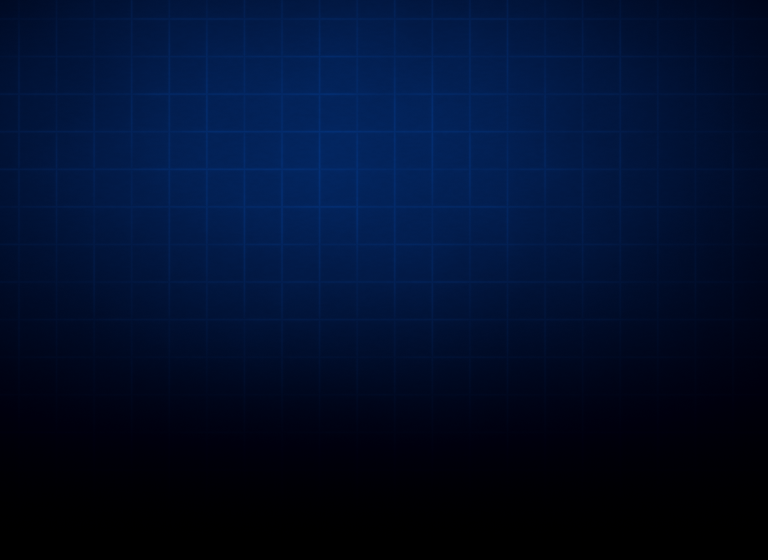
Give the GLSL for this background, as a WebGL 2 fragment shader.

```glsl
#version 300 es
precision highp float;
// Dark blue blueprint grid under a soft overhead glow that fades to black below.

#define GRID_PITCH 0.04893
#define GRID_OFFSET 0.0247
#define LINE_WIDTH 0.0013
#define LINE_GAIN 0.17
#define GLOW_CENTER vec2(0.445, 0.27)
#define GLOW_SPREAD 2.9
#define GLOW_BLUE 0.36
#define FADE_END 0.97
#define MOTTLE 0.13
#define GRAIN 0.035

uniform vec2 u_resolution;
out vec4 fragColor;

float hash(vec2 p) {
  vec3 q = fract(p.xyx * 0.1031);
  q += dot(q, q.yzx + 33.33);
  return fract((q.x + q.y) * q.z);
}

float valueNoise(vec2 p) {
  vec2 cell = floor(p), f = fract(p);
  f = f * f * (3.0 - 2.0 * f);
  float low = mix(hash(cell), hash(cell + vec2(1, 0)), f.x);
  float high = mix(hash(cell + vec2(0, 1)), hash(cell + vec2(1, 1)), f.x);
  return mix(low, high, f.y);
}

float fbm(vec2 p) {
  float sum = 0.0, weight = 0.5;
  for (int i = 0; i < 5; i++) {
    sum += weight * valueNoise(p);
    p = p * 2.03 + 17.0;
    weight *= 0.5;
  }
  return sum;
}

// Brightness of the wall: bright upper middle, dark sides and floor
float glow(vec2 uv) {
  vec2 d = uv - GLOW_CENTER;
  float sides = exp(-GLOW_SPREAD * d.x * d.x);
  float above = max(-d.y, 0.0) / GLOW_CENTER.y;
  float below = 1.0 - smoothstep(GLOW_CENTER.y, FADE_END, uv.y);
  return sides * below * (1.0 - 0.28 * above * above);
}

// Thin soft lines with a faint halo, worn unevenly along their length
float grid(vec2 p, float pixel) {
  vec2 cell = (p - GRID_OFFSET) / GRID_PITCH;
  vec2 dist = abs(fract(cell + 0.5) - 0.5) * GRID_PITCH;
  vec2 r = dist / max(LINE_WIDTH, 0.6 * pixel);
  vec2 stroke = exp(-r * r) + 0.15 * exp(-0.1 * r * r);
  vec2 wear = vec2(valueNoise(vec2(floor(cell.x + 0.5) * 7.0, p.y * 14.0)),
                   valueNoise(vec2(p.x * 14.0, floor(cell.y + 0.5) * 7.0 + 90.0)));
  stroke *= 0.6 + 0.8 * wear;
  return max(stroke.x, stroke.y);
}

// Blue leads; green joins only once the light is strong enough
vec3 blueprintTint(float blue) {
  float green = 0.46 * max(blue - 0.055, 0.0);
  return vec3(0.03 * blue * smoothstep(0.1, 0.3, blue), green, blue);
}

void main() {
  vec2 uv = gl_FragCoord.xy / u_resolution;
  uv.y = 1.0 - uv.y;
  vec2 p = uv * vec2(1.0, u_resolution.y / u_resolution.x);

  // Cloudy stains and fine horizontal fibres
  float stains = fbm(p * 9.0) - 0.48;
  float fibres = valueNoise(p * vec2(150.0, 380.0)) - 0.5;
  float light = glow(uv) * (1.0 + MOTTLE * stains + GRAIN * fibres);

  light *= 1.0 + LINE_GAIN * grid(p, 1.0 / u_resolution.x);
  vec3 color = blueprintTint(GLOW_BLUE * light);

  // Dither hides banding in the dark gradient
  color += (hash(gl_FragCoord.xy) - 0.5) / 255.0;
  fragColor = vec4(clamp(color, 0.0, 1.0), 1.0);
}
```
